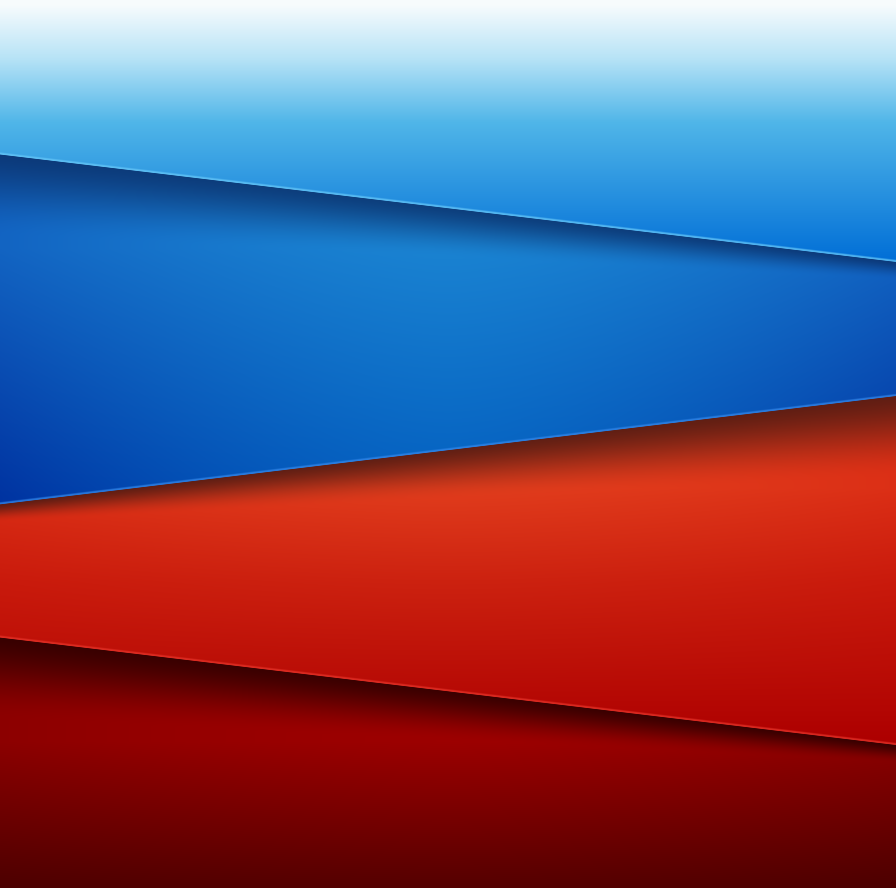
This background is drawn by a WebGL 2 fragment shader. Its source:

```glsl
#version 300 es
precision highp float;
// Four overlapping paper sheets, pale blue down to dark red, cut by slanted edges.
// Each sheet is a vertical gradient that dims toward the sides; the sheet above
// drops a wedge-shaped shadow on it and ends in a thin bright rim.

#define SHADOW_WIDE 0.092
#define SHADOW_NARROW 0.020
#define SHADOW_STRENGTH 0.88
#define RIM_WIDTH 0.0022
#define RIM_STRENGTH 0.75

uniform vec2 u_resolution;
out vec4 outColor;

// Position of v between two heights, limited to 0..1
float ramp(float low, float high, float v) {
    return clamp((v - low) / (high - low), 0.0, 1.0);
}

// White fading through sky blue to azure
vec3 skySheet(vec2 p) {
    vec3 azure = vec3(0.00, 0.43, 0.84);
    vec3 sky = vec3(0.31, 0.71, 0.91);
    vec3 pale = vec3(0.72, 0.89, 0.965);
    vec3 white = vec3(0.97, 0.985, 0.99);
    vec3 color = mix(azure, sky, ramp(0.705, 0.862, p.y));
    color = mix(color, pale, ramp(0.862, 0.935, p.y));
    return mix(color, white, ramp(0.935, 0.995, p.y));
}

vec3 blueSheet(vec2 p, float side) {
    float t = ramp(0.44, 0.72, p.y);
    vec3 middle = mix(vec3(0.01, 0.37, 0.75), vec3(0.10, 0.51, 0.82), t);
    vec3 border = mix(vec3(0.00, 0.20, 0.63), vec3(0.07, 0.39, 0.76), t);
    return mix(middle, border, side);
}

vec3 redSheet(vec2 p, float side) {
    vec3 color = mix(vec3(0.68, 0.00, 0.00), vec3(0.80, 0.13, 0.06), ramp(0.17, 0.345, p.y));
    color = mix(color, vec3(0.88, 0.235, 0.11), ramp(0.345, 0.45, p.y));
    return color - side * vec3(0.02, 0.05, 0.025) * ramp(0.2, 0.44, p.y);
}

vec3 darkSheet(vec2 p, float side) {
    vec3 color = mix(vec3(0.33, 0.0, 0.0), vec3(0.61, 0.0, 0.0), ramp(0.0, 0.165, p.y));
    return color * (1.0 - 0.10 * side);
}

// Lays an upper sheet over a lower one; d is the height above its cut edge
vec3 overlap(vec3 lower, vec3 upper, vec3 shade, vec3 rim, float d, float wedge) {
    float pixel = 1.0 / u_resolution.y;
    float depth = mix(SHADOW_NARROW, SHADOW_WIDE, wedge);
    float shadow = 1.0 - smoothstep(-0.15 * depth, depth, -d);
    lower = mix(lower, shade, shadow * SHADOW_STRENGTH);
    float line = 1.0 - smoothstep(RIM_WIDTH - pixel, RIM_WIDTH + pixel, d);
    upper = mix(upper, rim, line * RIM_STRENGTH);
    return mix(lower, upper, smoothstep(-0.5 * pixel, 0.5 * pixel, d));
}

void main() {
    vec2 p = gl_FragCoord.xy / u_resolution;
    float side = pow(abs(2.0 * p.x - 1.0), 1.6);

    // Heights above the three cuts
    float skyCut = p.y - mix(0.826, 0.705, p.x);
    float blueCut = p.y - mix(0.432, 0.554, p.x);
    float redCut = p.y - mix(0.282, 0.161, p.x);

    // Stack from the lowest sheet upward
    vec3 color = darkSheet(p, side);
    color = overlap(color, redSheet(p, side), vec3(0.15, 0.0, 0.0),
                    vec3(0.90, 0.20, 0.16), redCut, 1.0 - p.x);
    color = overlap(color, blueSheet(p, side), vec3(0.28, 0.10, 0.07),
                    vec3(0.20, 0.53, 0.92), blueCut, p.x);
    color = overlap(color, skySheet(p), vec3(0.04, 0.19, 0.42),
                    vec3(0.40, 0.78, 0.97), skyCut, 1.0 - p.x);

    outColor = vec4(color, 1.0);
}
```
